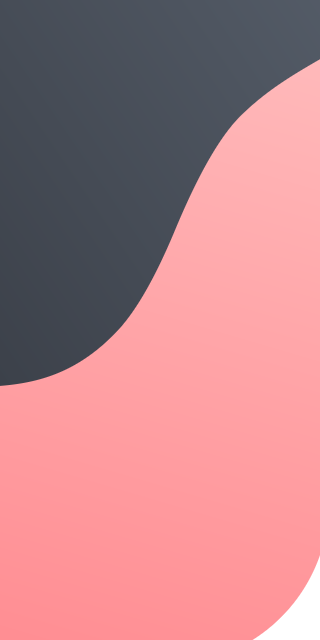
Give the GLSL for this background, as a WebGL 2 fragment shader.

```glsl
#version 300 es
precision highp float;
// Slate sky above a flowing pink wave, with a rounded white lower right corner.

uniform vec2 u_resolution;
out vec4 fragColor;

// Colours
const vec3 SLATE_LOW  = vec3(0.235, 0.255, 0.290);
const vec3 SLATE_HIGH = vec3(0.325, 0.355, 0.400);
const vec3 PINK_LOW   = vec3(1.000, 0.555, 0.575);
const vec3 PINK_HIGH  = vec3(1.000, 0.725, 0.730);
const vec3 WHITE      = vec3(1.0);

// Wave knots: x, height, slope (one unit is the canvas width)
const int KNOTS = 5;
const vec3 WAVE[KNOTS] = vec3[KNOTS](
    vec3(0.000, 0.794, 0.08),
    vec3(0.365, 0.964, 1.05),
    vec3(0.547, 1.281, 2.40),
    vec3(0.755, 1.641, 0.97),
    vec3(1.000, 1.815, 0.58));

// Rounded corner
const vec2  CORNER_CENTER = vec2(0.518, 0.432);
const float CORNER_RADIUS = 0.510;

// Gradient directions: progress per unit of x and y
const vec2  SLATE_AXIS  = vec2(0.55, 0.375);
const float SLATE_START = 0.298;
const vec2  PINK_AXIS   = vec2(0.14, 0.475);

// Cubic Hermite curve between two knots
float hermite(vec3 a, vec3 b, float x) {
    float width = b.x - a.x;
    float t = (x - a.x) / width;
    float s = 1.0 - t;
    return s * s * ((1.0 + 2.0 * t) * a.y + t * width * a.z)
         + t * t * ((3.0 - 2.0 * t) * b.y - s * width * b.z);
}

float waveHeight(float x) {
    float height = WAVE[0].y;
    for (int i = 0; i < KNOTS - 1; i++) {
        if (x >= WAVE[i].x) height = hermite(WAVE[i], WAVE[i + 1], x);
    }
    return height;
}

// Coverage of the positive side of an edge, about one pixel soft
float coverage(float d) {
    return clamp(0.5 + d / max(length(vec2(dFdx(d), dFdy(d))), 1e-5), 0.0, 1.0);
}

void main() {
    vec2 p = gl_FragCoord.xy / u_resolution.x;

    // Pink body
    vec3 color = mix(PINK_LOW, PINK_HIGH, clamp(dot(p, PINK_AXIS), 0.0, 1.0));

    // White corner, outside the circle on its lower right side
    vec2 q = p - CORNER_CENTER;
    float corner = length(vec2(max(q.x, 0.0), min(q.y - 0.0, 0.0)));
    corner = q.x > 0.0 && p.y < CORNER_CENTER.y ? length(q) : corner;
    float outside = coverage(corner - CORNER_RADIUS);
    color = mix(color, WHITE, outside);

    // Slate area above the wave
    float slateShade = clamp(dot(p, SLATE_AXIS) - SLATE_START, 0.0, 1.0);
    vec3 slate = mix(SLATE_LOW, SLATE_HIGH, slateShade);
    color = mix(color, slate, coverage(p.y - waveHeight(p.x)));

    fragColor = vec4(color, 1.0);
}
```
